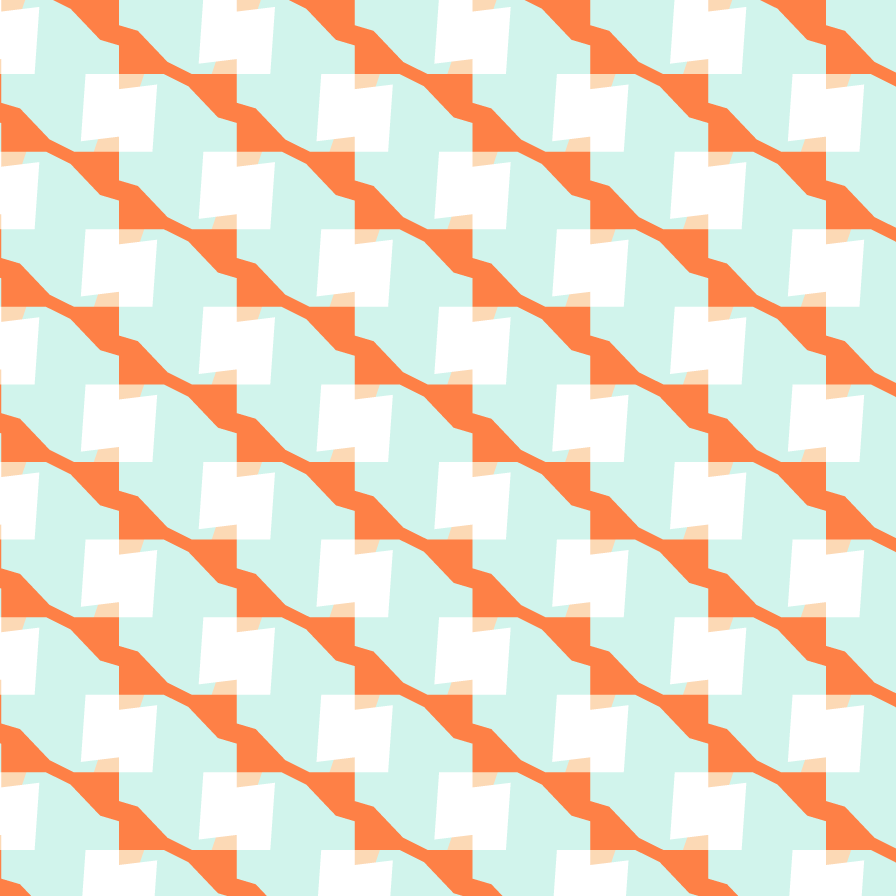
Reproduce this pattern procedurally as a three.js fragment shader.

```glsl
// Slanting jagged orange ribbons with split white tiles between them on mint.
// Rows of equal height alternate by half a period; each motif is symmetric under
// a half turn, so only its left half is described. Edges are supersampled.

varying vec2 vUv;

const vec3 MINT = vec3(0.82, 0.957, 0.925);
const vec3 WHITE = vec3(1.0);
const vec3 PEACH = vec3(0.99, 0.85, 0.71);
const vec3 ORANGE = vec3(0.995, 0.50, 0.275);

const float ROW_HEIGHT = 0.08659;          // in canvas units
const vec2 ORIGIN = vec2(0.0013, 0.0514);  // first seam and row edge
const float HALF_PERIOD = 1.5188;          // in row heights
const int SAMPLES = 4;                     // per axis

// Height at x of the straight line through a and b.
float lineAt(vec2 a, vec2 b, float x) {
  return mix(a.y, b.y, (x - a.x) / (b.x - a.x));
}

// Wraps x into one period centred on zero.
float wrapCentred(float x, float halfPeriod) {
  return mod(x + halfPeriod, 2.0 * halfPeriod) - halfPeriod;
}

// Turns the right half of a motif onto its left half.
vec2 foldHalfTurn(vec2 p) {
  return p.x < 0.0 ? p : -p;
}

// Left half of the ribbon: everything above a bent lower edge.
bool insideRibbon(vec2 p) {
  vec2 tip = vec2(-0.940, 0.5);
  vec2 upperBend = vec2(-0.625, 0.343);
  vec2 lowerBend = vec2(-0.243, -0.058);
  vec2 seam = vec2(0.0, -0.130);
  float edge = p.x < upperBend.x ? lineAt(tip, upperBend, p.x)
             : p.x < lowerBend.x ? lineAt(upperBend, lowerBend, p.x)
             : lineAt(lowerBend, seam, p.x);
  return p.y > edge;
}

// Left half of the tile: a white block above a small peach foot.
vec3 tileColour(vec2 p) {
  vec2 topLeft = vec2(-0.431, 0.5);
  vec2 bottomLeft = vec2(-0.492, -0.366);
  vec2 bottomSeam = vec2(0.0, -0.306);
  vec2 footLow = vec2(-0.325, -0.5);
  vec2 footHigh = vec2(-0.270, -0.339);
  if (p.y > lineAt(bottomLeft, bottomSeam, p.x)) {
    return p.x > lineAt(bottomLeft.yx, topLeft.yx, p.y) ? WHITE : MINT;
  }
  return p.x > lineAt(footLow.yx, footHigh.yx, p.y) ? PEACH : MINT;
}

vec3 patternColour(vec2 uv) {
  vec2 p = (uv - ORIGIN) / ROW_HEIGHT;
  float row = floor(p.y);
  float y = fract(p.y) - 0.5;
  float x = p.x - HALF_PERIOD * mod(row, 2.0);

  // Ribbon pieces sit midway between the tiles of a row.
  vec2 tile = vec2(wrapCentred(x, HALF_PERIOD), y);
  vec2 ribbon = vec2(wrapCentred(x - HALF_PERIOD, HALF_PERIOD), y);
  return insideRibbon(foldHalfTurn(ribbon)) ? ORANGE : tileColour(foldHalfTurn(tile));
}

void main() {
  // Average a grid of samples over the area of one fragment.
  vec2 footprint = vec2(dFdx(vUv.x), dFdy(vUv.y));
  vec3 total = vec3(0.0);
  for (int j = 0; j < SAMPLES; j++) {
    for (int i = 0; i < SAMPLES; i++) {
      vec2 offset = (vec2(float(i), float(j)) + 0.5) / float(SAMPLES) - 0.5;
      total += patternColour(vUv + offset * footprint);
    }
  }
  gl_FragColor = vec4(total / float(SAMPLES * SAMPLES), 1.0);
}
```
